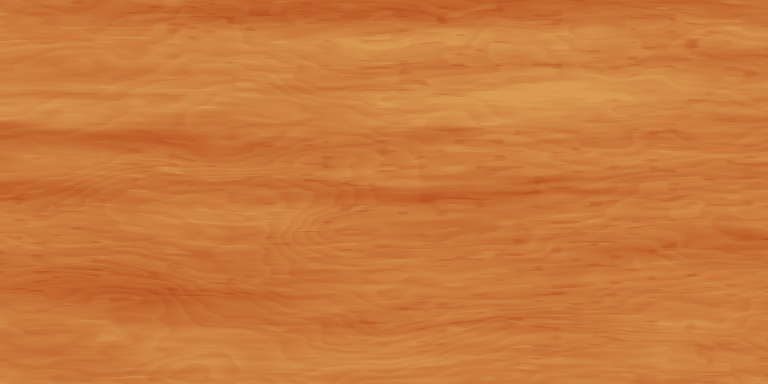
Write a Shadertoy shader that draws this texture.

```glsl
// Polished orange-brown wood with horizontal grain, oval figure and dark streaks.

float hash(vec2 p) {
    vec3 h = fract(vec3(p.xyx) * 0.1031);
    h += dot(h, h.yzx + 33.33);
    return fract((h.x + h.y) * h.z);
}

float noise(vec2 p) {
    vec2 cell = floor(p), f = fract(p);
    f = f * f * (3.0 - 2.0 * f);
    float low = mix(hash(cell), hash(cell + vec2(1, 0)), f.x);
    float high = mix(hash(cell + vec2(0, 1)), hash(cell + vec2(1, 1)), f.x);
    return mix(low, high, f.y);
}

float fbm(vec2 p) {
    float sum = 0.0, amp = 0.5;
    for (int i = 0; i < 4; i++) {
        sum += amp * noise(p);
        p = p * 2.03 + vec2(17.3, 9.1);
        amp *= 0.5;
    }
    return sum / 0.9375;
}

// Soft elliptical spot
float spot(vec2 p, vec2 centre, vec2 radius) {
    vec2 d = (p - centre) / radius;
    return exp(-dot(d, d));
}

// Centre and radius of each tinted zone: pale ones first, then dark ones
const vec4 zones[10] = vec4[10](
    vec4(0.8, 0.81, 1.5, 0.10), vec4(1.55, 0.76, 0.30, 0.04),
    vec4(1.05, 0.565, 0.45, 0.03),
    vec4(1.0, 0.97, 0.9, 0.04), vec4(1.95, 0.84, 0.25, 0.025),
    vec4(0.5, 0.63, 0.8, 0.035), vec4(0.1, 0.48, 0.4, 0.03),
    vec4(1.3, 0.50, 0.6, 0.015), vec4(1.97, 0.37, 0.16, 0.05),
    vec4(0.3, 0.24, 0.4, 0.05));

void mainImage(out vec4 fragColor, in vec2 fragCoord) {
    vec2 p = fragCoord / iResolution.y;

    // Grain drifts gently up and down along the board
    vec2 grain = p;
    grain.y += 0.07 * (fbm(p * vec2(1.3, 2.5) + 4.0) - 0.5)
             + 0.012 * (noise(p * vec2(7.0, 22.0)) - 0.5);

    // Growth rings bend around oval eyes
    float height = 3.0 * grain.y + 1.8 * fbm(p * vec2(1.4, 4.0) + 31.0);
    height += 0.55 * spot(p, vec2(0.96, 0.39), vec2(0.24, 0.07));
    height += 0.65 * spot(p, vec2(1.97, 0.37), vec2(0.24, 0.09));
    height -= 0.50 * spot(p, vec2(0.40, 0.24), vec2(0.26, 0.09));
    float phase = fract(height * 8.0 + 0.5 * noise(grain * vec2(9.0, 60.0)));
    float ring = phase * smoothstep(1.0, 0.75, phase);

    // Streaks from broad to hair-fine
    float broad = fbm(grain * vec2(1.6, 11.0) + 7.0);
    float streak = fbm(grain * vec2(3.5, 45.0) + 53.0);
    float fibre = 0.6 * noise(grain * vec2(9.0, 105.0))
                + 0.4 * noise(grain * vec2(26.0, 170.0));

    float tone = 0.52 + 0.85 * (broad - 0.5) + 0.6 * (streak - 0.5)
               + 0.24 * (ring - 0.4) + 0.28 * (fibre - 0.5);

    // Pale and dark zones, frayed by the streaks
    vec2 frayed = grain + vec2(0.25, 0.05) * (streak - 0.5);
    for (int i = 0; i < 10; i++) {
        float tint = spot(frayed, zones[i].xy, zones[i].zw);
        tone += tint * (i < 3 ? 0.24 : -0.50 * (0.35 + streak));
    }

    // Short dark pores and thin pale glints
    float patchy = smoothstep(0.35, 0.65, fbm(p * vec2(2.0, 7.0) + 80.0));
    tone -= 0.28 * patchy * smoothstep(0.74, 0.92, noise(grain * vec2(20.0, 125.0) + 11.0));
    tone += 0.22 * smoothstep(0.78, 0.95, noise(grain * vec2(11.0, 110.0) + 67.0));

    vec3 russet = vec3(0.75, 0.38, 0.17);
    vec3 honey = vec3(0.84, 0.58, 0.30);
    fragColor = vec4(mix(russet, honey, clamp(tone, -0.25, 1.12)), 1.0);
}
```
